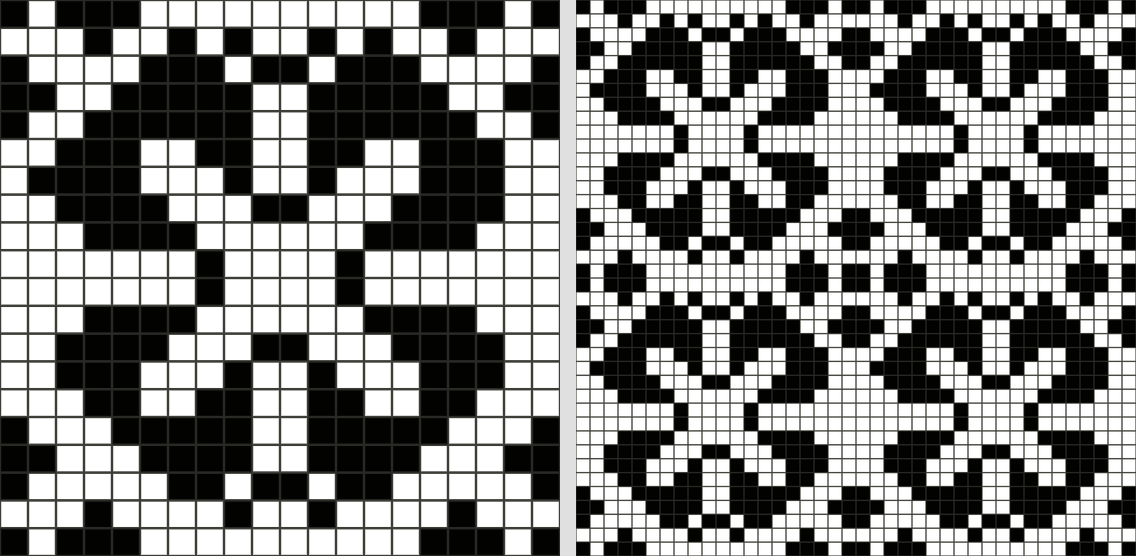
Left, the tile; right, the same tile 2 across and 2 down.
This pattern is drawn by a Shadertoy shader. Its source:

```glsl
// Black and white stitch chart: four heart-shaped petals on a 20 by 20 ruled grid.

const int CELLS = 20;
const vec3 PAPER = vec3(1.0);
const vec3 INK = vec3(0.006, 0.006, 0.0);
const vec3 RULE_ON_PAPER = vec3(0.24, 0.24, 0.22);
const vec3 RULE_ON_INK = vec3(0.16, 0.16, 0.15);
const float RULE_HALF_WIDTH = 0.045; // in cells

// Small sprig in each corner; far and near are the larger and smaller fold index.
bool cornerSprig(int far, int near) {
    return far == 0 || abs(far - 3) + near <= 1;
}

// Petal bounded by diagonals, with a single-cell tip beside the centre.
bool petal(int far, int near, int outerDiagonal) {
    int sum = far + near;
    int gap = far - near;
    bool body = far <= 8 && sum >= outerDiagonal && gap <= 5;
    bool notch = gap < 2 && sum > 9;
    bool tip = far == 9 && near == 7;
    return (body && !notch) || tip;
}

// Short diagonal pair joining the petals at top and bottom.
bool stem(ivec2 folded) {
    return folded.x - folded.y == 7 && folded.y >= 1 && folded.y <= 2;
}

// Cells count from the top left; the motif folds on both axes and the diagonal.
bool isInked(ivec2 cell) {
    ivec2 folded = min(cell, CELLS - 1 - cell);
    int far = max(folded.x, folded.y);
    int near = min(folded.x, folded.y);

    // The upper petals are one diagonal fuller, except for one open cell at right.
    bool upper = cell.y < CELLS / 2;
    bool openCell = cell == ivec2(18, 6);
    bool leaf = petal(far, near, upper ? 7 : 8) && !openCell;
    return leaf || cornerSprig(far, near) || stem(folded);
}

// Soft coverage of the ruled lines; pixel is the pixel size in cells.
float ruledGrid(vec2 p, vec2 pixel) {
    vec2 edgeDistance = 0.5 - abs(fract(p) - 0.5);
    vec2 blur = max(0.6 * pixel, vec2(0.015));
    vec2 rule = 1.0 - smoothstep(RULE_HALF_WIDTH - blur, RULE_HALF_WIDTH + blur, edgeDistance);
    return max(rule.x, rule.y);
}

void mainImage(out vec4 fragColor, in vec2 fragCoord) {
    vec2 uv = fragCoord / iResolution.xy;
    vec2 p = vec2(uv.x, 1.0 - uv.y) * float(CELLS);
    vec2 pixel = float(CELLS) / iResolution.xy;

    // Fill each cell, then rule the grid over it.
    ivec2 cell = clamp(ivec2(floor(p)), ivec2(0), ivec2(CELLS - 1));
    bool inked = isInked(cell);
    vec3 fill = inked ? INK : PAPER;
    vec3 rule = inked ? RULE_ON_INK : RULE_ON_PAPER;
    fragColor = vec4(mix(fill, rule, ruledGrid(p, pixel)), 1.0);
}
```
